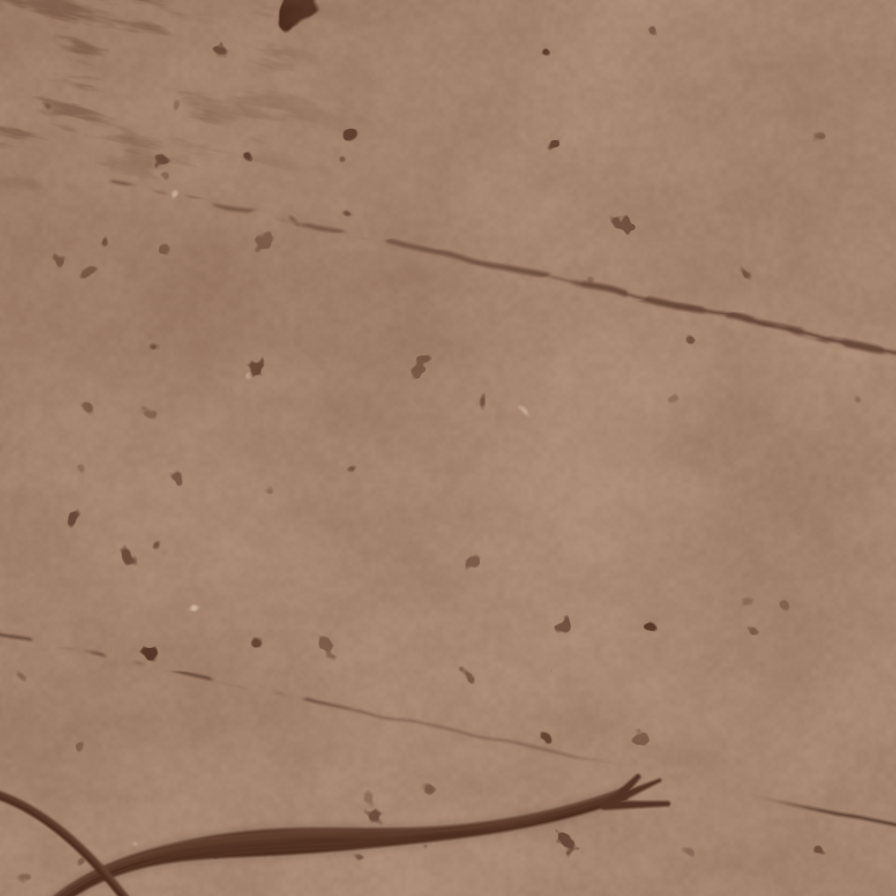
Reproduce this texture procedurally as a Shadertoy shader.

```glsl
// A worn, dusty clay-coloured floor with two slanting seams, scattered dirt and
// dry stems. Layered value noise makes the mottling and smudges, hashed cells
// place the specks, and distance functions shape the seams and stems.

const vec3 CLAY = vec3(0.643, 0.514, 0.430);
const vec3 TONE_STEP = vec3(0.036, 0.038, 0.036);
const vec3 SOIL = vec3(0.29, 0.165, 0.105);
const vec3 BARK = vec3(0.40, 0.27, 0.205);
const vec3 CHALK = vec3(0.84, 0.74, 0.66);

float hash(vec2 p) {
    vec3 q = fract(p.xyx * 0.1031);
    q += dot(q, q.yzx + 33.33);
    return fract((q.x + q.y) * q.z);
}

float noise(vec2 p) {
    vec2 i = floor(p), f = fract(p);
    f = f * f * (3.0 - 2.0 * f);
    vec2 e = vec2(0.0, 1.0);
    return mix(mix(hash(i), hash(i + e.yx), f.x),
               mix(hash(i + e.xy), hash(i + e.yy), f.x), f.y);
}

float fbm(vec2 p) {
    float sum = 0.0, amp = 0.5;
    for (int i = 0; i < 4; i++) {
        sum += amp * noise(p);
        p = mat2(1.6, 1.2, -1.2, 1.6) * p + 7.3;
        amp *= 0.5;
    }
    return sum / 0.9375;
}

// Coverage of a shape from its signed distance
float cover(float d, float blur) {
    return 1.0 - smoothstep(-blur, blur, d);
}

// Signed distance to a segment tapering from radius ra to rb
float taper(vec2 p, vec2 a, vec2 b, float ra, float rb) {
    vec2 ab = b - a;
    float t = clamp(dot(p - a, ab) / dot(ab, ab), 0.0, 1.0);
    return length(p - a - ab * t) - mix(ra, rb, t);
}

// One ragged speck in some of the cells, kept clear of the cell borders
float specks(vec2 p, float cells, float chance, float radius, float seed) {
    vec2 id = floor(p * cells), key = id + seed;
    vec2 jitter = vec2(hash(key + 3.1), hash(key + 8.7));
    vec2 q = p - (id + 0.2 + 0.6 * jitter) / cells;
    float angle = 6.283 * hash(key + 15.3);
    q = mat2(cos(angle), -sin(angle), sin(angle), cos(angle)) * q;
    q.x *= mix(0.45, 1.0, hash(key + 21.9));
    float r = radius * mix(0.45, 1.0, hash(key + 27.4));
    float d = length(q) - r * mix(0.4, 1.5, noise(p * 150.0 + seed));
    return cover(d, 0.002) * step(hash(key), chance) * mix(0.45, 1.0, hash(key + 40.2));
}

// Signed height above a slanting, slightly wavering seam
float seamHeight(vec2 p, float start, float slope) {
    return p.y - start - slope * p.x - 0.005 * (noise(vec2(p.x * 28.0, start * 50.0)) - 0.5);
}

float stemHeight(float x) {
    return 0.065 - 0.07 * exp((0.065 - x) / 0.09) + 0.054 * pow(max(x - 0.3, 0.0) / 0.41, 3.0);
}

vec3 floorColor(vec2 p) {
    float tone = 2.6 * (fbm(p * 4.5 + 2.0) - 0.5) + 1.1 * (fbm(p * vec2(18.0, 26.0)) - 0.5);
    tone += 0.6 * (noise(p * 120.0) - 0.5) + 0.35 * (noise(p * 240.0) - 0.5);
    tone += 0.5 * (p.x - 0.45) - 0.7 * smoothstep(0.6, 1.0, p.y) * (1.0 - p.x);
    vec3 col = CLAY + TONE_STEP * clamp(tone, -1.5, 1.2);
    // Slanted grey smears gathered in the upper left
    vec2 s = vec2(p.x, p.y + 0.18 * p.x);
    float smear = smoothstep(0.53, 0.75, fbm(s * vec2(13.0, 55.0)));
    float corner = smoothstep(0.5, 0.05, p.x) * smoothstep(0.74, 0.88, p.y);
    return mix(col, BARK, 0.5 * smear * corner);
}

vec3 addSeams(vec3 col, vec2 p) {
    float crumbs = smoothstep(0.32, 0.65, noise(p * vec2(45.0, 70.0)));
    // Upper seam, darkest towards the right
    float h = seamHeight(p, 0.823, -0.216);
    float dark = smoothstep(0.07, 0.12, p.x) * mix(crumbs * 0.6, 0.85, smoothstep(0.4, 0.8, p.x));
    float halfWidth = mix(0.0012, 0.0032, p.x) * mix(0.6, 1.4, crumbs);
    col += TONE_STEP * 0.5 * cover(abs(h + 0.011) - 0.003, 0.006) * p.x;
    col = mix(col, BARK * 0.92, dark * cover(abs(h) - halfWidth, 0.0032));
    // Lower seam, fading out and returning at the right edge
    h = seamHeight(p, 0.292, -0.213);
    dark = mix(0.75 * crumbs, 0.35, smoothstep(0.3, 0.45, p.x));
    dark *= 1.0 - smoothstep(0.62, 0.7, p.x);
    dark += 0.95 * smoothstep(0.83, 0.94, p.x);
    return mix(col, BARK * 0.85, dark * cover(abs(h) - 0.0018, 0.003));
}

vec3 addStems(vec3 col, vec2 p) {
    // Long stem, thickest near its middle left
    float slope = (stemHeight(p.x + 0.002) - stemHeight(p.x - 0.002)) / 0.004;
    float h = (p.y - stemHeight(p.x)) / sqrt(1.0 + slope * slope);
    float r = 0.007 + 0.008 * exp(-pow((p.x - 0.31) / 0.13, 2.0));
    float d = max(abs(h) - r, p.x - 0.7);
    float fibre = noise(vec2(p.x * 14.0, h * 420.0));
    vec3 bark = mix(SOIL, BARK, smoothstep(-0.5, 1.0, h / r) * 0.65 + 0.35 * fibre);
    col *= 1.0 - 0.12 * cover(d - 0.003, 0.009);
    col = mix(col, bark, cover(d, 0.0025));
    // Frayed tip and the short stem crossing at the lower left
    float fray = taper(p, vec2(0.685, 0.105), vec2(0.712, 0.133), 0.006, 0.003);
    fray = min(fray, taper(p, vec2(0.69, 0.109), vec2(0.736, 0.129), 0.005, 0.002));
    fray = min(fray, taper(p, vec2(0.675, 0.101), vec2(0.745, 0.103), 0.005, 0.003));
    float bend = p.y - 0.112 + 0.36 * p.x + 3.3 * p.x * p.x;
    float twig = max(abs(bend) / sqrt(1.0 + pow(0.36 + 6.6 * p.x, 2.0)) - 0.005, p.x - 0.145);
    col = mix(col, mix(SOIL, BARK, 0.35), cover(fray, 0.0025));
    return mix(col, mix(SOIL, BARK, smoothstep(-0.006, 0.008, bend)), cover(twig, 0.0025));
}

void mainImage(out vec4 fragColor, in vec2 fragCoord) {
    vec2 p = fragCoord / iResolution.xy;
    vec3 col = addSeams(floorColor(p), p);
    // Dirt, denser at the left, and a few chalky flecks
    float dirt = specks(p, 9.0, mix(0.5, 0.2, p.x), 0.0085, 11.0);
    dirt = max(dirt, 0.7 * specks(p, 14.0, mix(0.22, 0.08, p.x), 0.005, 57.0));
    col = mix(col, SOIL, 0.85 * dirt);
    col = mix(col, CHALK, 0.8 * specks(p, 8.0, 0.12, 0.005, 93.0));
    // Ragged clod on the top edge
    float clod = taper(p, vec2(0.318, 0.974), vec2(0.335, 1.005), 0.012, 0.022);
    clod += 0.016 * (noise(p * 75.0) - 0.5);
    col = mix(col, mix(SOIL, BARK, 0.5 * noise(p * 90.0)), cover(clod, 0.003));
    fragColor = vec4(addStems(col, p), 1.0);
}
```
